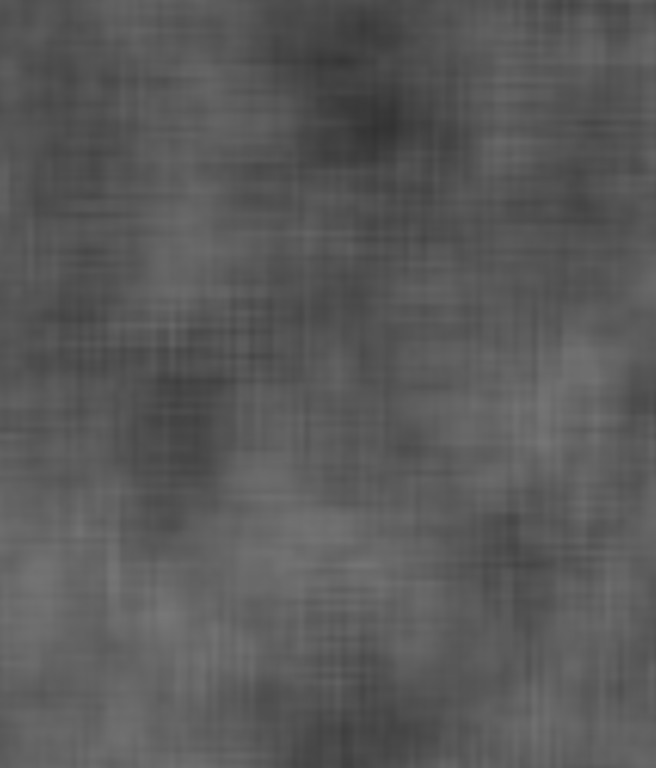
Reproduce this texture procedurally as a Shadertoy shader.

```glsl
#define MEAN_GREY 0.339
#define CLOUD_CONTRAST 0.33
#define CLOUD_SCALE 4.6
#define CLOUD_GAIN 0.55
#define CLOUD_OCTAVES 5
#define THREAD_DENSITY 125.0
#define THREAD_STRETCH 9.0
#define THREAD_CONTRAST 0.045
#define PATCH_SCALE 7.0

// Integer hash of a lattice cell, 0 to 1
float hash(vec2 cell) {
    uvec2 q = uvec2(ivec2(cell)) * uvec2(1597u, 3571u);
    uint n = (q.x ^ (q.y << 7)) * 747796u + 28913u;
    n = (n ^ (n >> 15)) * 739177u;
    n = (n ^ (n >> 13)) * 277803u;
    n ^= n >> 16;
    return float(n & 65535u) / 65535.0;
}

float valueNoise(vec2 p) {
    vec2 cell = floor(p);
    vec2 w = fract(p);
    w = w * w * (3.0 - 2.0 * w);
    float low = mix(hash(cell), hash(cell + vec2(1, 0)), w.x);
    float high = mix(hash(cell + vec2(0, 1)), hash(cell + vec2(1, 1)), w.x);
    return mix(low, high, w.y);
}

// Soft blotches, centred on zero
float clouds(vec2 p) {
    float sum = 0.0, total = 0.0, weight = 1.0;
    p *= CLOUD_SCALE;
    for (int i = 0; i < CLOUD_OCTAVES; i++) {
        sum += weight * (valueNoise(p) - 0.5);
        total += weight;
        weight *= CLOUD_GAIN;
        p = p * 2.0 + vec2(17.3, 41.7);
    }
    return sum / total;
}

// Fine streaks along x that come and go in patches
float threads(vec2 p, float seed) {
    float fine = valueNoise(p * vec2(THREAD_STRETCH, THREAD_DENSITY) + seed) - 0.5;
    float broad = valueNoise(p * vec2(2.0 * THREAD_STRETCH, 0.45 * THREAD_DENSITY) + seed * 2.0) - 0.5;
    float cover = smoothstep(0.3, 0.85, valueNoise(p * PATCH_SCALE + seed * 3.0));
    return fine * mix(0.3, 1.0, cover) + 0.4 * broad;
}

void mainImage(out vec4 fragColor, in vec2 fragCoord) {
    vec2 p = fragCoord / iResolution.y;
    float weave = threads(p, 61.0) + threads(p.yx, 137.0);
    float grey = MEAN_GREY + CLOUD_CONTRAST * clouds(p + 3.0) + THREAD_CONTRAST * weave;
    fragColor = vec4(vec3(grey), 1.0);
}
```
